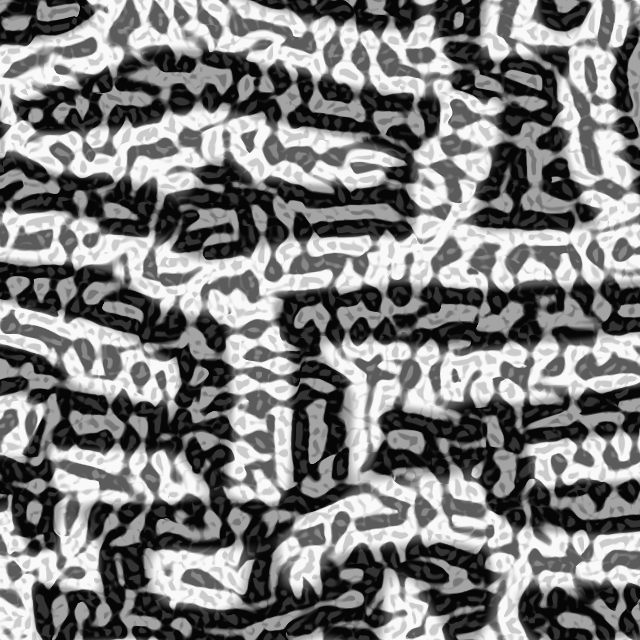
A WebGL 1 fragment shader for this pattern:

```glsl
precision highp float;
// Draws a grey labyrinth: broad black and white bands that nest blobs, which nest dots.

uniform vec2 u_resolution;

const float TAU = 6.2831853;
const float MID_GREY = 0.5;
const float BAND_TONE = 0.165;
const float BLOB_TONE = 0.22;
const float DOT_TONE = 0.09;

// Four random values from a cell and a seed
vec4 hash4(vec3 p) {
  vec4 q = fract(p.xyzx * vec4(0.1031, 0.1030, 0.0973, 0.1099));
  q += dot(q, q.wzxy + 33.33);
  return fract((q.xxyz + q.yzzw) * q.zywx);
}

// Striped noise from -1 to 1, where upright and level stripes compete.
// span: wavelengths per cell, tilt: largest lean off the axes in radians
float mazeNoise(vec2 p, float frequency, float span, float tilt, float seed) {
  vec2 grid = p * frequency / span;
  vec2 cell = floor(grid);
  vec2 local = grid - cell;
  vec2 waveX = vec2(0.0);
  vec2 waveY = vec2(0.0);
  for (int j = -1; j <= 1; j++) {
    for (int i = -1; i <= 1; i++) {
      vec2 offset = vec2(float(i), float(j));
      for (int k = 0; k < 3; k++) {
        vec3 key = vec3(cell + offset + 50.0, seed + float(k) * 7.0);
        vec4 place = hash4(key);
        vec4 shape = hash4(key + 131.0);
        vec2 d = local - offset - place.xy;
        float window = max(1.0 - dot(d, d), 0.0);
        float angle = (shape.x * 2.0 - 1.0) * tilt;
        float isY = step(0.5, shape.y);
        vec2 along = vec2(cos(angle), sin(angle));
        vec2 direction = mix(along, vec2(-along.y, along.x), isY);
        float stretch = mix(0.85, 1.15, shape.z);
        float phase = TAU * (span * stretch * dot(direction, d) + place.z);
        float weight = window * window * window * mix(0.4, 1.0, place.w);
        vec2 wave = weight * vec2(cos(phase), sin(phase));
        waveX += wave * (1.0 - isY);
        waveY += wave * isY;
      }
    }
  }
  // The stronger direction wins; dividing by strength evens the contrast
  float sizeX = length(waveX);
  float sizeY = length(waveY);
  float sum = waveX.x * pow(sizeX, 3.0) + waveY.x * pow(sizeY, 3.0);
  return sum / (pow(sizeX, 4.0) + pow(sizeY, 4.0) + 0.00001);
}

// Third harmonic of a wave: keeps its sign at the rim, reverses it at the core
float foldCore(float wave) {
  return wave * (3.0 - 4.0 * wave * wave);
}

// Squeezes any value smoothly into -limit to limit
float softLimit(float value, float limit) {
  return limit * value * inversesqrt(1.0 + value * value);
}

// Two tones, -1 and 1, with a smooth edge
float twoTone(float value, float softness) {
  return 2.0 * smoothstep(-softness, softness, value) - 1.0;
}

void main() {
  vec2 p = gl_FragCoord.xy / min(u_resolution.x, u_resolution.y);

  // Broad bands
  float band = mazeNoise(p, 5.7, 2.0, 0.35, 3.0);

  // Blobs and rungs along the cores of the bands
  float blobNoise = mazeNoise(p, 23.0, 1.7, 0.5, 41.0);
  float blob = 0.68 * foldCore(band) + 0.1 * band + 0.82 * blobNoise;

  // Dots along the cores of the blobs
  float limited = softLimit(blob, 1.2);
  float dotNoise = mazeNoise(p, 53.0, 1.5, 0.8, 89.0);
  float dots = 0.65 * foldCore(limited) + 0.3 * limited + 0.75 * dotNoise;

  float grey = MID_GREY
    + BAND_TONE * twoTone(band, 0.25)
    + BLOB_TONE * twoTone(blob, 0.25)
    + DOT_TONE * twoTone(dots, 0.45);
  gl_FragColor = vec4(vec3(clamp(grey, 0.0, 1.0)), 1.0);
}
```
